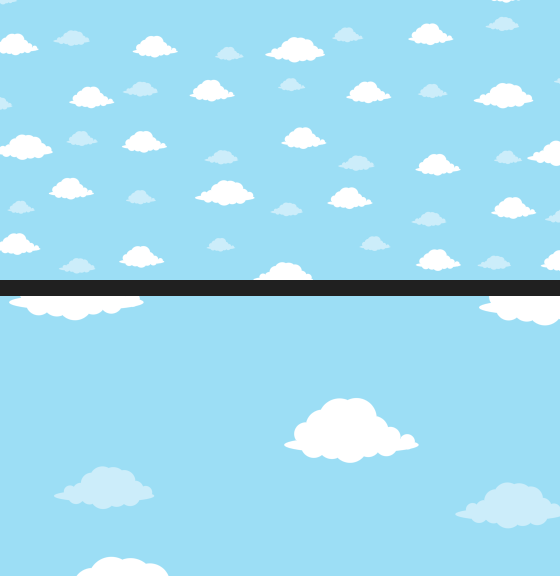
Top: the whole. Bottom: its middle third, enlarged.
Write a Shadertoy shader that draws this pattern.

```glsl
// Flat white and pale clouds scattered over a light blue sky
#define SKY vec3(0.61, 0.87, 0.96)
#define PALE vec3(0.80, 0.93, 0.98)
#define WHITE vec3(1.0)
#define CELL vec2(0.25, 0.2)
#define JITTER vec2(0.11, 0.13)
#define SMALL_HALF_WIDTH 0.08
#define LARGE_HALF_WIDTH 0.106
#define PALE_HALF_WIDTH vec2(0.047, 0.066)

vec2 hash22(vec2 p) {
    vec3 q = fract(vec3(p.xyx) * vec3(0.1031, 0.1030, 0.0973));
    q += dot(q, q.yzx + 33.33);
    return fract((q.xx + q.yz) * q.zy);
}

float ellipse(vec2 p, vec2 r) {
    float k = length(p / r);
    return k * (k - 1.0) / max(length(p / (r * r)), 1e-4);
}

// Cloud spanning -1..1 in x: flat base, domed row of puffs, shallow belly.
// kind 0 is compact, kind 1 is lower with finer puffs.
float cloud(vec2 p, float kind) {
    float peak = mix(-0.09, 0.1, kind);
    float d = ellipse(p - vec2(0.0, -0.22), vec2(1.0, 0.12));
    float puffs = mix(7.0, 8.0, kind);
    for (float i = 0.0; i < puffs; i++) {
        float t = mix(-0.68, 0.83, i / (puffs - 1.0));
        float bell = exp(-3.2 * (t - peak) * (t - peak));
        float wobble = sin(i * 2.4 + 1.0 + kind) * 0.03;
        vec2 center = vec2(t, -0.21 + mix(0.39, 0.33, kind) * bell + wobble);
        float radius = 0.1 + mix(0.22, 0.17, kind) * bell;
        d = min(d, length(p - center) - radius);
    }
    for (float i = 0.0; i < 5.0; i++) {
        float t = -0.56 + 0.27 * i;
        float bell = exp(-4.0 * (t - peak) * (t - peak));
        float radius = 0.12 + 0.13 * bell + 0.02 * cos(i * 3.1);
        d = min(d, length(p - vec2(t, -0.22)) - radius);
    }
    return d;
}

float scaledCloud(vec2 p, float halfWidth, float kind) {
    return cloud(p / halfWidth, kind) * halfWidth;
}

void mainImage(out vec4 fragColor, in vec2 fragCoord) {
    vec2 uv = fragCoord / iResolution.y + vec2(0.09, 0.03);
    vec2 home = floor(uv / CELL);
    float whiteDist = 1.0;
    float paleDist = 1.0;

    // White and pale clouds alternate over a jittered grid
    for (float y = -1.0; y <= 1.0; y++) {
        for (float x = -1.0; x <= 1.0; x++) {
            vec2 cell = home + vec2(x, y);
            vec2 rnd = hash22(cell + 17.0);
            vec2 p = uv - (cell + 0.5) * CELL - (rnd - 0.5) * JITTER;
            float pick = fract(dot(cell, vec2(0.618, 0.755)) + 0.3);

            if (mod(cell.x + cell.y, 2.0) < 0.5) {
                float large = step(0.68, pick);
                float size = mix(SMALL_HALF_WIDTH, LARGE_HALF_WIDTH, large);
                // A few large clouds are merged pairs
                vec2 shift = vec2(0.048, 0.03 * (rnd.x - 0.3)) * step(0.91, pick);
                whiteDist = min(whiteDist, scaledCloud(p - shift, size, large));
                whiteDist = min(whiteDist, scaledCloud(p + shift, size, large));
            } else {
                float size = mix(PALE_HALF_WIDTH.x, PALE_HALF_WIDTH.y, pick);
                paleDist = min(paleDist, scaledCloud(p, size, step(0.5, pick)));
            }
        }
    }

    // Smooth edges about one pixel wide
    float edge = 0.7 / iResolution.y;
    vec3 color = mix(SKY, PALE, smoothstep(edge, -edge, paleDist));
    color = mix(color, WHITE, smoothstep(edge, -edge, whiteDist));
    fragColor = vec4(color, 1.0);
}
```
